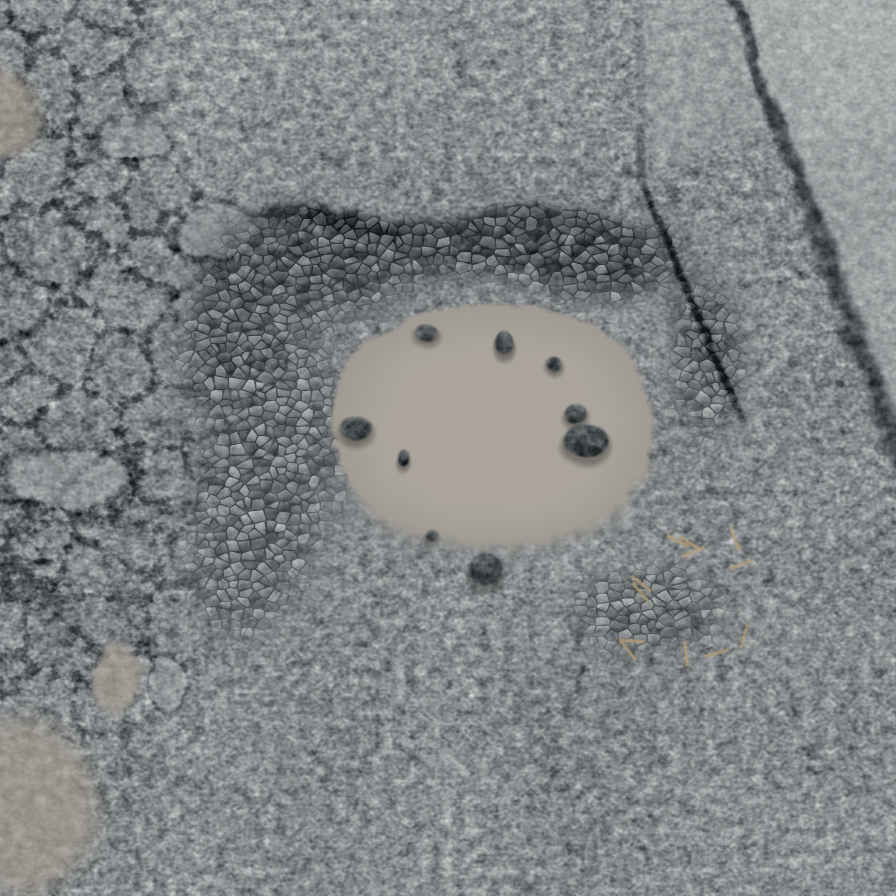
This texture is drawn by a WebGL 2 fragment shader. Its source:

```glsl
#version 300 es
precision highp float;
// A worn road with a gravel pothole holding a muddy puddle, seen from above.
// Soft ellipses place gravel, plates and pools; cellular patterns make pebbles
// and cracks; layered gradient noise gives the grain.
uniform vec2 u_resolution;
out vec4 fragColor;

const vec3 DARK_TINT = vec3(-.014, .006, .014);
const vec3 WATER = vec3(.665, .645, .612);
const vec3 STRAW = vec3(.7, .61, .46);
const vec2 PUDDLE_POS = vec2(.55, .523);
const vec2 PUDDLE_SIZE = vec2(.178, .134);
const float ROAD_TONE = .54;
const float GRAIN = .32;
const float PEBBLE_FREQ = 78.;
const float PLATE_FREQ = 13.;

// Ellipses: centre xy, radii zw
const vec4 GRAVEL[8] = vec4[8](
  vec4(.36, .71, .12, .08), vec4(.54, .735, .18, .05), vec4(.26, .62, .07, .1),
  vec4(.67, .705, .1, .055), vec4(.79, .6, .05, .1), vec4(.32, .5, .09, .14),
  vec4(.72, .32, .1, .06), vec4(.27, .39, .07, .12));
const vec4 PLATES[5] = vec4[5](
  vec4(.243, .742, .042, .028), vec4(.23, .66, .038, .026), vec4(.148, .845, .036, .022),
  vec4(.072, .465, .066, .032), vec4(.185, .235, .02, .03));
const vec4 POOLS[3] = vec4[3](
  vec4(-.005, .872, .052, .052), vec4(.02, .1, .09, .1), vec4(.13, .245, .024, .042));
const vec4 STONES[9] = vec4[9](
  vec4(.654, .508, .024, .018), vec4(.643, .538, .012, .011), vec4(.563, .618, .01, .013),
  vec4(.618, .594, .008, .008), vec4(.451, .489, .006, .009), vec4(.482, .402, .006, .006),
  vec4(.542, .365, .018, .017), vec4(.476, .628, .012, .009), vec4(.398, .522, .017, .013));

float ramp(float a, float b, float x) {
  float t = clamp((x - a) / (b - a), 0., 1.);
  return t * t * (3. - 2. * t);
}
vec2 hash2(vec2 p) {
  vec3 q = fract(p.xyx * vec3(.1031, .103, .0973));
  q += dot(q, q.yzx + 33.33);
  return fract((q.xx + q.yz) * q.zy);
}
float corner(vec2 i, vec2 f, vec2 o) { return dot(hash2(i + o) - .5, f - o); }
float noise(vec2 p) {
  vec2 i = floor(p), f = p - i, u = f * f * (3. - 2. * f), o = vec2(1, 0);
  return 1.6 * mix(mix(corner(i, f, o.yy), corner(i, f, o), u.x),
                   mix(corner(i, f, o.yx), corner(i, f, o.xx), u.x), u.y);
}
float fbm(vec2 p) {
  float sum = 0., amp = 1.;
  for (int i = 0; i < 4; i++) { sum += amp * noise(p); p = p * 2.03 + 17.3; amp *= .55; }
  return sum;
}
// Offset from the nearest seed, gap to the next, cell id
vec4 cells(vec2 p) {
  vec2 offset, id;
  float first = 9., second = 9.;
  for (int k = 0; k < 9; k++) {
    vec2 cell = floor(p) + vec2(k % 3, k / 3) - 1., r = p - cell - hash2(cell);
    float d = length(r);
    second = min(second, max(first, d));
    if (d < first) { first = d; offset = r; id = cell; }
  }
  return vec4(offset, second - first, hash2(id + 41.).x);
}
float ellipse(vec2 p, vec4 e) { return length((p - e.xy) / e.zw); }

void main() {
  vec2 p = gl_FragCoord.xy / u_resolution, ground = p * vec2(1, 1.2);
  vec2 warp = vec2(fbm(p * 22.), fbm(p * 22. + 50.)), w = p + .016 * warp;
  float broad = fbm(p * 7.), fine = fbm(ground * 75.), grit = noise(ground * 210.);

  // Asphalt, with a smooth strip and a newer lane on the right
  float seam = w.x - .817 - .37 * (1. - p.y), lane = ramp(-.003, .004, seam);
  float strip = ramp(.705, .735, w.x) * ramp(.79, .85, w.y + .35 * (.75 - w.x));
  float rough = 1. - max(lane, .7 * strip);
  float tone = ROAD_TONE + .07 * broad + .035 * ramp(.75, 1., p.y) + mix(.045 * strip, .085, lane);
  tone += (GRAIN * fine + .25 * grit) * (.5 + .5 * rough);
  tone -= .12 * rough * ramp(.12, .5, fbm(ground * 38. + 9.));

  // Broken plates on the left
  float broken = ramp(.3, .15, w.x + .1 * broad) * ramp(.02, .3, p.y);
  float gap = cells((ground + .018 * warp) * PLATE_FREQ).z;
  tone -= broken * (.19 * ramp(.2, 0., gap + .25 * fine) + .08 * ramp(-.1, .4, warp.x));
  for (int i = 0; i < 5; i++) {
    float d = ellipse(w, PLATES[i]);
    tone -= .14 * ramp(.25, 0., abs(d - 1.12));
    tone = mix(tone, .6 + .2 * fine + .12 * grit, .75 * ramp(1.1, .9, d));
  }

  // Gravel bowl under a sharp upper rim
  float bare = 1.;
  for (int i = 0; i < 8; i++) bare *= 1. - .88 * exp(-pow(ellipse(w, GRAVEL[i]), 3.));
  float rim = .765 + .012 * sin(p.x * 24.) - w.y;
  float gravel = (1. - bare) * max(ramp(-.012, .008, rim), ramp(.73, .77, p.x));
  gravel *= ramp(-.35, .25, fine + 1.1 * gravel - .45);
  vec4 pebble = cells(ground * PEBBLE_FREQ);
  float lit = .2 + .27 * pebble.w + .22 * dot(pebble.xy, vec2(-.3, 1));
  lit = mix(.11, lit, ramp(.02, .22, pebble.z)) + mix(.13, .01, ramp(.5, .72, p.y));
  tone = mix(tone, lit + .22 * fine, .9 * gravel);
  float lip = ramp(.022, 0., abs(rim - .012)) * ramp(.24, .2, abs(p.x - .51));
  tone -= .2 * lip * ramp(-.3, .3, fine + broad);

  // Lane seam and the long crack
  float width = mix(.02, .009, ramp(.65, 1., p.y));
  tone = mix(tone, .23 + .35 * fine, .85 * ramp(width, .2 * width, abs(seam)));
  float crack = abs(p.x + .006 * warp.x - .715 - .42 * max(0., .8 - p.y));
  tone -= mix(.28, .07, ramp(.78, .88, p.y)) * ramp(.008, .001, crack) * ramp(.5, .56, p.y);

  // Mud, pools and puddle
  vec2 e = pow(abs((p + .012 * warp - PUDDLE_POS) / PUDDLE_SIZE), vec2(2.3));
  float shore = pow(e.x + e.y, 1. / 2.3) - 1., pool = 0.;
  tone = mix(tone, .54 + .2 * fine, .65 * ramp(.28, 0., shore) * ramp(.52, .4, p.y));
  tone = clamp(tone, .07, .86);
  vec3 color = tone + DARK_TINT * (1.25 - tone);
  for (int i = 0; i < 3; i++) pool = max(pool, ramp(1.15, .8, ellipse(w, POOLS[i])));
  color = mix(color, WATER - .05 + .08 * fine, .8 * pool);
  float soft = mix(.09, .025, ramp(.4, .48, p.y));
  color = mix(color, WATER - .035 * ramp(-.35, 0., shore), ramp(soft, -soft, shore));

  // Stones in the water
  for (int i = 0; i < 9; i++) {
    vec4 s = STONES[i];
    float d = (ellipse(p + .003 * warp, s) - 1.) * s.w, up = p.y - s.y;
    color *= 1. - .3 * ramp(.006, -.002, d + .3 * up);
    color = mix(color, .29 + .11 * up / s.w + .35 * fine + DARK_TINT, ramp(.0025, -.0025, d));
  }

  // Dry straw
  for (int i = 0; i < 12; i++) {
    vec2 h = hash2(vec2(i, 7)), r = p - vec2(.665, .255) - h * vec2(.17, .15);
    float a = 40. * h.x, across = dot(r, vec2(-sin(a), cos(a)));
    color = mix(color, STRAW, .75 * ramp(.0028, .0006, max(abs(across), length(r) - .012)));
  }
  fragColor = vec4(color, 1);
}
```
